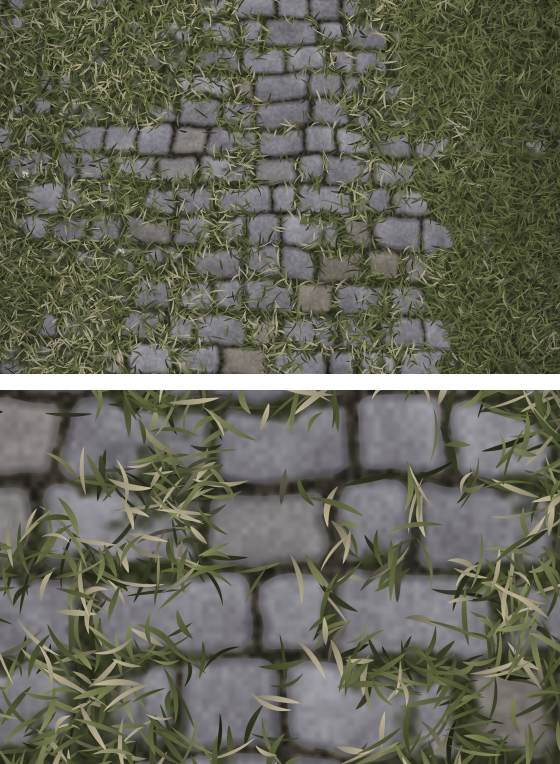
Top: the whole. Bottom: its middle third, enlarged.
A Shadertoy shader for this texture:

```glsl
// Old cobblestone paving overgrown with tufts of grass, denser along both sides.

const vec3 STONE = vec3(0.475, 0.468, 0.492);
const vec3 DIRT = vec3(0.385, 0.36, 0.315);
const vec3 SHADE = vec3(0.155, 0.165, 0.10);
const vec3 LEAF_DARK = vec3(0.25, 0.28, 0.155);
const vec3 LEAF_LIGHT = vec3(0.44, 0.46, 0.30);
const vec3 STRAW = vec3(0.62, 0.59, 0.49);
const vec3 CHALK = vec3(0.80, 0.80, 0.79);
const float ROWS = 10.5;         // stone rows per canvas height, near edge
const float COLUMNS = 8.2;       // stones per canvas height along a row
const float GAP = 0.005;         // half width of the joints
const float WARP = 0.022;        // unevenness of the rows
const int BLADE_LAYERS = 17;
const float BLADE_CELL = 0.036;
const float TUFT_CELL = 0.085;

float hash(vec2 p) {
    vec3 q = fract(vec3(p.xyx) * 0.1031);
    q += dot(q, q.yzx + 33.33);
    return fract((q.x + q.y) * q.z);
}

vec2 hash2(vec2 p) { return vec2(hash(p), hash(p + 71.7)); }

float noise(vec2 p) {
    vec2 i = floor(p), f = fract(p);
    f = f * f * (3.0 - 2.0 * f);
    return mix(mix(hash(i), hash(i + vec2(1, 0)), f.x),
               mix(hash(i + vec2(0, 1)), hash(i + vec2(1, 1)), f.x), f.y);
}

float fbm(vec2 p) {
    return 0.55 * noise(p) + 0.28 * noise(p * 2.1 + 17.0) + 0.17 * noise(p * 4.3 + 31.0);
}

float jointAt(float column, float row) {
    return column + 0.55 * (hash(vec2(column, row) + 9.0) - 0.5);
}

// Signed distance to the stone, height within it, and a random value per stone
vec3 cobble(vec2 p) {
    p += WARP * (vec2(noise(p * 7.0), noise(p * 7.0 + 40.0)) - 0.5);
    p += 0.007 * (vec2(noise(p * 38.0), noise(p * 38.0 + 90.0)) - 0.5);
    float v = p.y * (ROWS + 2.0 * p.y) + 0.3 * p.x;
    float row = floor(v);
    float pitch = COLUMNS + 1.6 * p.y;
    float u = (p.x - 0.75) * pitch + 7.0 * hash(vec2(row, 3.0)) + 40.0;
    float column = floor(u);
    if (u < jointAt(column, row)) column -= 1.0;
    else if (u > jointAt(column + 1.0, row)) column += 1.0;
    float a = jointAt(column, row), b = jointAt(column + 1.0, row);
    float rowPitch = ROWS + 4.0 * p.y;
    vec2 q = vec2((u - 0.5 * (a + b)) / pitch, (fract(v) - 0.5) / rowPitch);
    float id = hash(vec2(column, row) + 55.0);
    vec2 size = 0.5 * vec2((b - a) / pitch, 1.0 / rowPitch) - GAP * (0.5 + id);
    vec2 e = abs(q) - size + 0.013;
    float d = length(max(e, 0.0)) + min(max(e.x, e.y), 0.0) - 0.013;
    return vec3(d, q.y, id);
}

float verge(vec2 p) {
    return smoothstep(1.08, 1.28, p.x + 0.08 * p.y + 0.25 * (fbm(p * 6.0 + 5.0) - 0.5));
}

// Probability of grass at a point
float growth(vec2 p, float stoneDistance) {
    float left = 1.0 - smoothstep(0.06, 0.55, p.x - 0.2 * smoothstep(0.6, 1.0, p.y));
    float joint = smoothstep(-0.02, 0.004, stoneDistance);
    float patches = 2.3 * (fbm(p * 8.0) - 0.5);
    return clamp(verge(p) + 0.62 * left + 0.52 * joint + patches - 0.07, 0.0, 1.0);
}

vec3 ground(vec2 p, float px) {
    vec3 stone = cobble(p);
    float grain = noise(p * 170.0) - 0.5, blotch = fbm(p * 28.0) - 0.5;
    vec3 dirt = DIRT * (0.85 + 0.6 * grain + 0.7 * blotch);
    vec3 face = mix(STONE, DIRT * 1.12, 0.75 * smoothstep(0.8, 0.95, stone.z));
    face *= 0.92 + 0.2 * fract(stone.z * 17.0) + 0.16 * grain + 0.35 * blotch + 2.2 * stone.y;
    face *= mix(0.72, 1.0, smoothstep(0.0, 0.010, -stone.x));
    vec3 col = mix(dirt * (1.0 - 0.4 * smoothstep(-0.002, 0.005, stone.x)), face,
                   1.0 - smoothstep(-px, px, stone.x));
    // Rare pale chips on the paving
    vec2 cell = floor(p * 5.0);
    vec2 chip = p - (cell + 0.25 + 0.5 * hash2(cell + 6.0)) / 5.0;
    float chipSize = 0.016 * step(0.87, hash(cell + 23.0));
    float chipEdge = max(abs(chip.x + 0.4 * chip.y), abs(chip.y)) - chipSize + 0.012 * noise(p * 90.0);
    col = mix(col, CHALK + 0.3 * grain, 1.0 - smoothstep(-px, px, chipEdge));
    // Shaded undergrowth
    float under = growth(p, stone.x) + 0.5 * (noise(p * 75.0) - 0.5);
    vec3 moss = mix(SHADE, LEAF_DARK, noise(p * 110.0)) * (0.85 + 0.4 * grain);
    return mix(col, moss, 0.85 * smoothstep(0.3, 0.75, under));
}

// Lays one layer of curved blades, each pointing away from its tuft
vec3 addBlades(vec3 col, vec2 p, float layer, float px) {
    vec2 shift = hash2(vec2(layer, 4.0)) + layer * 13.0;
    vec2 home = floor(p / BLADE_CELL + shift);
    float level = layer / float(BLADE_LAYERS - 1);
    for (int k = 0; k < 9; k++) {
        vec2 cell = home + vec2(k % 3, k / 3) - 1.0;
        vec2 root = (cell + hash2(cell) - shift) * BLADE_CELL;
        vec2 tuft = floor(root / TUFT_CELL + 0.5 * mod(layer, 2.0));
        vec2 heart = (tuft + 0.2 + 0.6 * hash2(tuft + 8.0) - 0.5 * mod(layer, 2.0)) * TUFT_CELL;
        vec2 out2 = root - heart;
        float angle = atan(out2.y, out2.x + 1e-5) + 1.9 * (hash(cell + 2.5) - 0.5);
        vec2 dir = vec2(cos(angle), sin(angle));
        vec2 q = vec2(dot(p - root, dir), dot(p - root, vec2(-dir.y, dir.x)));
        float t = q.x / mix(0.011, 0.029, hash(cell + 14.0));
        float bend = 0.012 * (hash(cell + 31.0) - 0.5) * t * t;
        float width = mix(0.0012, 0.0029, hash(cell + 47.0)) * (1.0 - t * t);
        float cover = 1.0 - smoothstep(-0.7 * px, 0.7 * px, abs(q.y - bend) - width);
        cover *= 1.0 - smoothstep(0.85, 1.0, abs(t));
        if (cover < 0.01) continue;
        if (hash(cell + 63.0) > growth(root, cobble(root).x)) continue;
        float dry = hash(cell + 82.0) - 0.22 * verge(root) + 0.25 * (noise(root * 9.0 + 3.0) - 0.5);
        vec3 blade = mix(LEAF_DARK, LEAF_LIGHT, hash(cell + 95.0));
        blade = mix(blade, STRAW, smoothstep(0.66, 0.85, dry));
        blade *= mix(0.5, 1.13, smoothstep(0.0, 0.6, level)) * (0.92 + 0.16 * t);
        col = mix(col, blade, cover);
    }
    return col;
}

void mainImage(out vec4 fragColor, in vec2 fragCoord) {
    float px = 1.0 / iResolution.y;
    vec2 p = fragCoord * px;
    vec3 col = ground(p, px);
    for (int i = 0; i < BLADE_LAYERS; i++) col = addBlades(col, p, float(i), px);
    // Light falls off toward the sides
    col *= 1.03 - 0.2 * smoothstep(0.4, 0.85, abs(p.x - 0.72));
    fragColor = vec4(clamp(col, 0.0, 1.0), 1.0);
}
```
